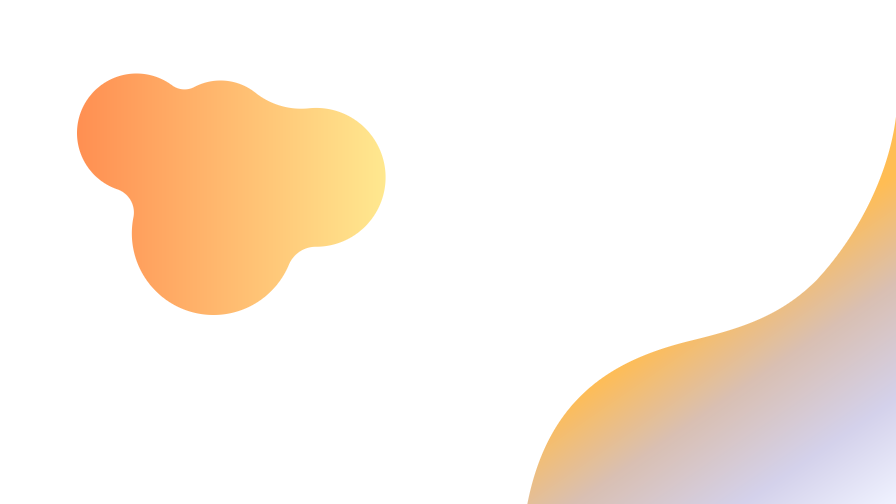
This background is drawn by a Shadertoy shader. Its source:

```glsl
#define CANVAS_HEIGHT 4.32
#define BLOB_LEFT 0.66
#define BLOB_RIGHT 3.30
#define BLOB_WARM vec3(1.0, 0.56, 0.32)
#define BLOB_PALE vec3(1.0, 0.91, 0.56)
#define WAVE_AXIS vec2(0.566, -0.826)
#define WAVE_START 2.012
#define WAVE_LENGTH 2.335
#define WAVE_ORANGE vec3(1.0, 0.74, 0.33)
#define WAVE_TAN vec3(0.85, 0.75, 0.70)
#define WAVE_LILAC vec3(0.83, 0.82, 0.92)
#define WAVE_MIST vec3(0.94, 0.95, 1.0)

// Lobes (centre, radius), clockwise, and the fillet after each one
const vec3 lobes[4] = vec3[4](vec3(1.17, 3.18, 0.51), vec3(1.89, 3.15, 0.48),
                              vec3(2.71, 2.80, 0.595), vec3(1.83, 2.32, 0.70));
const float fillets[4] = float[4](0.18, 0.63, 0.25, 0.21);

// Chain of three cubic curves, rising to the right
const vec2 knots[10] = vec2[10](
    vec2(4.52, 0.0), vec2(4.70, 0.92), vec2(5.26, 1.235), vec2(5.90, 1.395),
    vec2(6.33, 1.50), vec2(6.68, 1.60), vec2(7.00, 1.92),
    vec2(7.37, 2.32), vec2(7.62, 2.84), vec2(7.68, 3.32));

// Signed distance to the line a-b, positive on its left
float leftOf(vec2 p, vec2 a, vec2 b) {
    vec2 u = normalize(b - a), q = p - a;
    return u.x * q.y - u.y * q.x;
}

// Neck between two lobes, carved by a disc tangent to both
float neckDistance(vec2 p, vec3 a, vec3 b, float radius) {
    float span = distance(a.xy, b.xy);
    float ra = a.z + radius, rb = b.z + radius;
    float along = (span * span + ra * ra - rb * rb) / (2.0 * span);
    vec2 u = (b.xy - a.xy) / span;
    vec2 centre = a.xy + u * along + vec2(-u.y, u.x) * sqrt(ra * ra - along * along);
    float triangle = max(-leftOf(p, a.xy, b.xy),
                     max(leftOf(p, a.xy, centre), leftOf(p, centre, b.xy)));
    return max(triangle, radius - distance(p, centre));
}

float blobDistance(vec2 p) {
    float d = 1e3;
    for (int i = 0; i < 4; i++) {
        vec3 lobe = lobes[i];
        d = min(d, distance(p, lobe.xy) - lobe.z);
        d = min(d, neckDistance(p, lobe, lobes[(i + 1) % 4], fillets[i]));
    }
    return d;
}

vec2 bezier(vec2 a, vec2 b, vec2 c, vec2 d, float t) {
    float s = 1.0 - t;
    return s * s * s * a + 3.0 * s * t * (s * b + t * c) + t * t * t * d;
}

// Finds the curve point on the same falling diagonal, then offsets along its normal
float waveDistance(vec2 p) {
    float diagonal = p.x + p.y;
    int first = 0;
    for (int i = 3; i < 9; i += 3)
        if (diagonal > knots[i].x + knots[i].y) first = i;
    vec2 a = knots[first], b = knots[first + 1];
    vec2 c = knots[first + 2], d = knots[first + 3];

    float low = 0.0, high = 1.0;
    for (int i = 0; i < 18; i++) {
        float t = 0.5 * (low + high);
        vec2 q = bezier(a, b, c, d, t);
        if (q.x + q.y < diagonal) low = t; else high = t;
    }
    float t = 0.5 * (low + high), s = 1.0 - t;
    vec2 tangent = s * s * (b - a) + 2.0 * s * t * (c - b) + t * t * (d - c);
    vec2 q = bezier(a, b, c, d, t);
    return leftOf(p, q, q + tangent);
}

vec3 waveColor(vec2 p) {
    float t = (dot(p, WAVE_AXIS) - WAVE_START) / WAVE_LENGTH;
    vec3 color = mix(WAVE_ORANGE, WAVE_TAN, clamp(t / 0.33, 0.0, 1.0));
    color = mix(color, WAVE_LILAC, clamp((t - 0.33) / 0.35, 0.0, 1.0));
    return mix(color, WAVE_MIST, clamp((t - 0.68) / 0.32, 0.0, 1.0));
}

void mainImage(out vec4 fragColor, in vec2 fragCoord) {
    float pixel = CANVAS_HEIGHT / iResolution.y;
    vec2 p = fragCoord * pixel;
    vec3 color = vec3(1.0);

    // Blob with a sideways gradient
    float across = clamp((p.x - BLOB_LEFT) / (BLOB_RIGHT - BLOB_LEFT), 0.0, 1.0);
    float blobCover = clamp(0.5 - blobDistance(p) / pixel, 0.0, 1.0);
    color = mix(color, mix(BLOB_WARM, BLOB_PALE, across), blobCover);

    // Corner wave
    float waveCover = clamp(0.5 - waveDistance(p) / pixel, 0.0, 1.0);
    color = mix(color, waveColor(p), waveCover);

    fragColor = vec4(color, 1.0);
}
```
